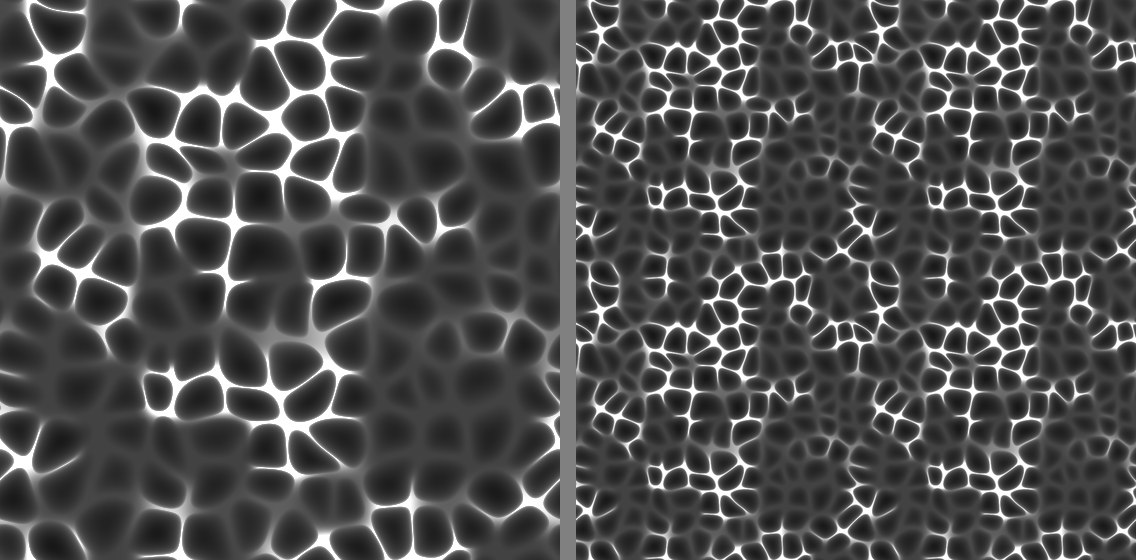
Left: one tile. Right: repeated 2 by 2.
This texture is drawn by a Shadertoy shader. Its source:

```glsl
const float CELLS = 12.0;

vec2 hash2(vec2 p) {
    return fract(sin(vec2(dot(p, vec2(127.1, 311.7)), dot(p, vec2(269.5, 183.3)))) * 43758.5453);
}

// Smooth value noise that wraps after a whole number of lattice steps
vec2 wrapNoise(vec2 uv, float period, float seed) {
    vec2 p = uv * period;
    vec2 i = floor(p);
    vec2 f = p - i;
    f = f * f * f * (f * (f * 6.0 - 15.0) + 10.0);
    vec2 a = hash2(mod(i, period) + seed);
    vec2 b = hash2(mod(i + vec2(1, 0), period) + seed);
    vec2 c = hash2(mod(i + vec2(0, 1), period) + seed);
    vec2 d = hash2(mod(i + vec2(1, 1), period) + seed);
    return mix(mix(a, b, f.x), mix(c, d, f.x), f.y);
}

// Vector from the point to the seed of a wrapped cell
vec2 toSeed(vec2 cell, vec2 p) {
    return cell + 0.13 + 0.74 * hash2(mod(cell, CELLS)) - p;
}

// Distance to the cell border, with a soft minimum that rounds the corners
float borderDistance(vec2 p) {
    vec2 home = floor(p);
    vec2 nearestCell = home;
    vec2 nearest = vec2(9.0);
    for (int y = -2; y <= 2; y++)
    for (int x = -2; x <= 2; x++) {
        vec2 cell = home + vec2(x, y);
        vec2 r = toSeed(cell, p);
        if (dot(r, r) < dot(nearest, nearest)) {
            nearest = r;
            nearestCell = cell;
        }
    }
    float total = 1e-9;
    for (int y = -2; y <= 2; y++)
    for (int x = -2; x <= 2; x++) {
        vec2 cell = nearestCell + vec2(x, y);
        if (x == 0 && y == 0) continue;
        vec2 r = toSeed(cell, p);
        float border = dot(0.5 * (r + nearest), normalize(r - nearest));
        total += exp(-10.0 * border);
    }
    return max(-log(total) / 10.0, 0.0);
}

void mainImage(out vec4 fragColor, in vec2 fragCoord) {
    vec2 uv = fragCoord / iResolution.xy;

    // Bend the cell walls
    vec2 bend = 0.42 * (wrapNoise(uv, 9.0, 17.0) - 0.5);
    float dist = borderDistance(uv * CELLS + bend);

    // Walls fade from sharp and bright to wide and faint
    float fade = smoothstep(0.22, 0.78, wrapNoise(uv, 10.0, 53.0).x);
    float blur = mix(0.003, 0.13, fade * fade * fade);

    // Glow falls off from the walls into dark cell centres
    float light = 0.115 * pow(dist * dist + blur * blur, -0.2);
    light -= dist * mix(0.2, 0.08, fade);
    fragColor = vec4(vec3(clamp(light, 0.0, 1.0)), 1.0);
}
```
